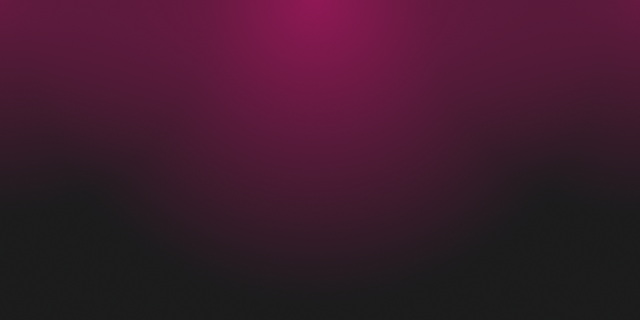
A Shadertoy shader for this background:

```glsl
// Charcoal backdrop lit by a magenta glow at the top centre and two fainter ones in the top corners.

#define CHARCOAL      vec3(0.106, 0.108, 0.110)
#define MAGENTA       vec3(0.910, 0.085, 0.500)
#define CENTRE_POS    vec2(0.985, 1.0)
#define CENTRE_RADIUS 0.93
#define CENTRE_ALPHA  0.57
#define CORNER_RADIUS 0.66
#define CORNER_ALPHA  0.36
#define EDGE_SOFTNESS 0.04
#define DITHER        0.004

// Sine-free hash in 0..1
float hash(vec2 p) {
    vec3 q = fract(p.xyx * 0.1031);
    q += dot(q, q.yzx + 33.33);
    return fract((q.x + q.y) * q.z);
}

// Linear radial falloff with a rounded outer edge
float glow(vec2 p, vec2 centre, float radius) {
    float f = 1.0 - length(p - centre) / radius;
    return 0.5 * (f + sqrt(f * f + EDGE_SOFTNESS * EDGE_SOFTNESS));
}

void mainImage(out vec4 fragColor, in vec2 fragCoord) {
    // Canvas spans 2 x 1 units
    vec2 p = fragCoord / iResolution.xy * vec2(2.0, 1.0);

    // Corner glows share one formula by folding about the middle
    vec2 folded = vec2(1.0 - abs(p.x - 1.0), p.y);
    float corner = CORNER_ALPHA * glow(folded, vec2(0.0, 1.0), CORNER_RADIUS);
    float centre = CENTRE_ALPHA * glow(p, CENTRE_POS, CENTRE_RADIUS);

    // Layer the glows over the backdrop
    vec3 color = mix(CHARCOAL, MAGENTA, corner);
    color = mix(color, MAGENTA, centre);

    // Faint dither hides banding
    color += (hash(fragCoord) - 0.5) * DITHER;
    fragColor = vec4(color, 1.0);
}
```
